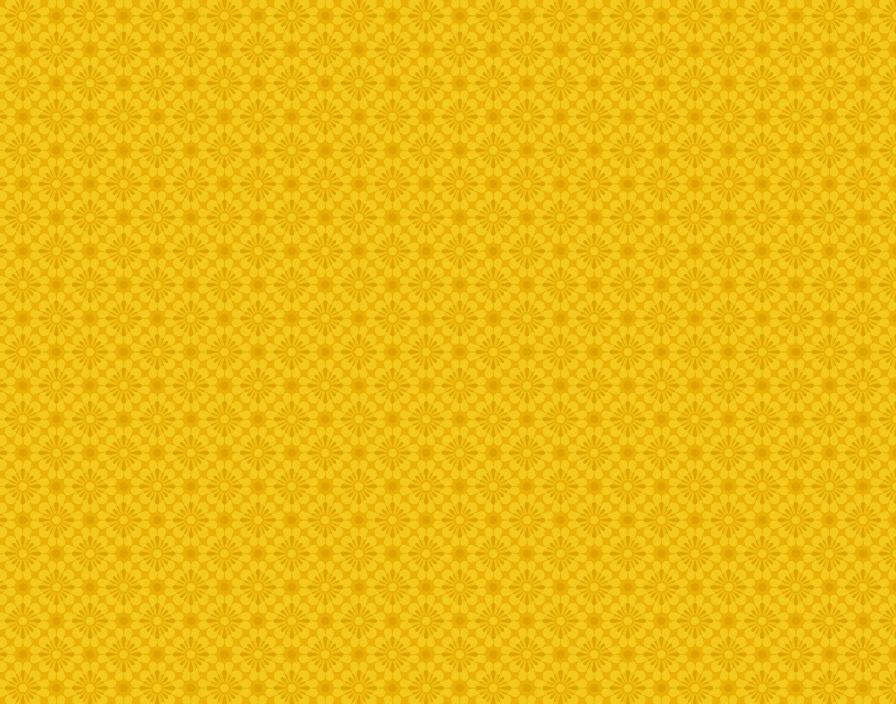
Give the GLSL for this pattern, as a Shadertoy shader.

```glsl
#define REPEATS_ACROSS 13.33
#define FLOWER_OFFSET vec2(-0.325, 0.0)
#define DOT_RADIUS 0.062
#define CORE_RADIUS 0.062
#define PAIRED_TIP vec2(0.330, 0.069)
#define PAIRED_RADIUS 0.061
#define DIAGONAL_TIP vec2(0.179, 0.179)
#define DIAGONAL_RADIUS 0.085
#define PETAL_COLOR vec3(0.95, 0.79, 0.11)
#define INNER_COLOR vec3(0.93, 0.75, 0.06)
#define GROUND_COLOR vec3(0.91, 0.69, 0.02)
#define SHADE_COLOR vec3(0.87, 0.63, 0.01)

// Segment from a to b whose radius grows from ra to rb
float taperedDrop(vec2 p, vec2 a, vec2 b, float ra, float rb) {
    vec2 axis = b - a;
    float t = clamp(dot(p - a, axis) / dot(axis, axis), 0.0, 1.0);
    return length(p - a - axis * t) - mix(ra, rb, t);
}

// Notched long petals on the axes, round short ones on the diagonals
float petals(vec2 p) {
    float paired = taperedDrop(p, vec2(0.0), PAIRED_TIP, 0.02, PAIRED_RADIUS);
    float diagonal = taperedDrop(p, vec2(0.0), DIAGONAL_TIP, 0.02, DIAGONAL_RADIUS);
    return min(paired, diagonal);
}

// Dark drops and fine rays spreading from the core
float veins(vec2 p) {
    float axial = taperedDrop(p, vec2(0.115, 0.0), vec2(0.235, 0.0), 0.010, 0.034);
    float diagonal = taperedDrop(p, vec2(0.08), vec2(0.14), 0.006, 0.022);
    float between = taperedDrop(p, vec2(0.11, 0.05), vec2(0.19, 0.088), 0.005, 0.013);
    return min(axial, min(diagonal, between));
}

// Position relative to the nearest centre of the staggered lattice
vec2 flowerSpace(vec2 p) {
    vec2 a = fract(p + 0.5) - 0.5;
    vec2 b = fract(p) - 0.5;
    return dot(a, a) < dot(b, b) ? a : b;
}

float coverage(float d, float pixel) {
    return smoothstep(0.6, -0.6, d / pixel);
}

void mainImage(out vec4 fragColor, in vec2 fragCoord) {
    float pixel = REPEATS_ACROSS / iResolution.x;
    vec2 p = (fragCoord - 0.5 * iResolution.xy) * pixel - FLOWER_OFFSET;

    // Fold the flower into one octant
    vec2 q = abs(flowerSpace(p));
    if (q.y > q.x) q = q.yx;
    float radius = length(q);

    float gapDot = length(q - vec2(0.5, 0.0)) - DOT_RADIUS;
    float inner = min(petals(q / 0.6) * 0.6, radius - 0.16);

    // Layers from the ground up
    vec3 color = GROUND_COLOR;
    color = mix(color, SHADE_COLOR, coverage(gapDot, pixel));
    color = mix(color, PETAL_COLOR, coverage(petals(q), pixel));
    color = mix(color, INNER_COLOR, coverage(inner, pixel));
    color = mix(color, GROUND_COLOR, coverage(radius - 0.1, pixel));
    color = mix(color, SHADE_COLOR, coverage(veins(q), pixel));
    color = mix(color, PETAL_COLOR, coverage(radius - CORE_RADIUS, pixel));

    fragColor = vec4(color, 1.0);
}
```
